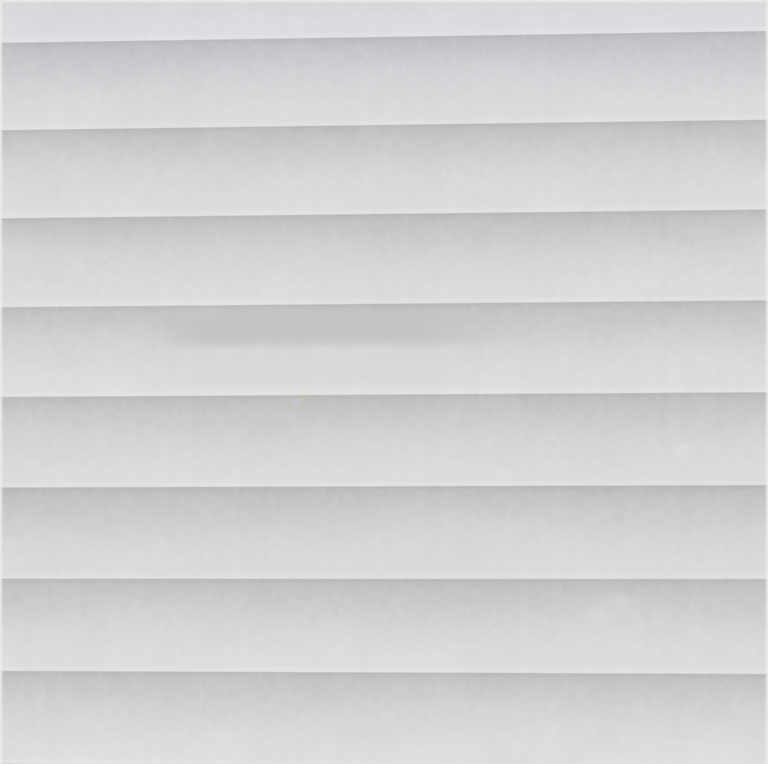
Reproduce this texture procedurally as a Shadertoy shader.

```glsl
// Pale overlapping horizontal slats, each shaded dark under the slat above and light at its lip.
// Slat edges follow a quadratic spacing that tilts across the canvas; inverting it gives
// the slat number and the position within the slat. Grain, a smear and spots add wear.

#define EDGE_LEFT   vec3(0.0574, 0.1138, 0.00052) // first edge, spacing, spacing growth
#define EDGE_RIGHT  vec3(0.0418, 0.1155, 0.00068)
#define SHADOW_GRAY 0.755
#define MIDDLE_GRAY 0.836
#define LIGHT_GRAY  0.862
#define LIP_GAIN    0.020
#define CREASE_DARK 0.035
#define EDGE_BLUR   0.0025
#define GRAIN       0.026
#define SMEAR_GRAY  0.767
#define RIM_WIDTH   0.0045

float hash(vec2 p) {
    vec3 q = fract(vec3(p.xyx) * 0.1031);
    q += dot(q, q.yzx + 33.33);
    return fract((q.x + q.y) * q.z);
}

float noise(vec2 p) {
    vec2 i = floor(p), f = fract(p);
    f = f * f * (3.0 - 2.0 * f);
    return mix(mix(hash(i), hash(i + vec2(1, 0)), f.x),
               mix(hash(i + vec2(0, 1)), hash(i + vec2(1, 1)), f.x), f.y);
}

// Continuous slat number at p, where y runs downward
float slatCoord(vec2 p) {
    vec3 e = mix(EDGE_LEFT, EDGE_RIGHT, p.x);
    return (sqrt(e.y * e.y + 4.0 * e.z * (p.y - e.x)) - e.y) / (2.0 * e.z);
}

// Gray across one slat: t = 0 under the edge above, t = 1 at the lower lip
float slatShade(float t, float bend) {
    float gray = mix(SHADOW_GRAY, MIDDLE_GRAY, smoothstep(-0.12, 0.58 + bend, t));
    gray = mix(gray, LIGHT_GRAY, smoothstep(0.4, 0.9, t));
    gray += LIP_GAIN * smoothstep(0.9, 0.98, t);
    return gray - CREASE_DARK * exp(-t * 22.0);
}

// Soft ellipse mask
float blob(vec2 p, vec2 center, vec2 radius) {
    vec2 d = (p - center) / radius;
    return exp(-dot(d, d));
}

void mainImage(out vec4 fragColor, in vec2 fragCoord) {
    vec2 uv = fragCoord / iResolution.xy;
    vec2 p = vec2(uv.x, 1.0 - uv.y);

    // Slat gradient, with a smooth step into the next slat
    float s = slatCoord(p);
    float id = floor(s), t = s - id;
    float blur = max(EDGE_BLUR, 1.5 / iResolution.y) / EDGE_LEFT.y;
    float bend = 0.16 * (noise(vec2(p.x * 5.0, id * 7.0 + 20.0)) - 0.5);
    float gray = mix(slatShade(t, bend), slatShade(0.0, bend),
                     smoothstep(1.0 - blur, 1.0, t));
    gray += 0.012 * (hash(vec2(id + 9.0, 4.0)) - 0.5);

    // Fine grain, broad mottling and faint upright streaks
    float grain = 0.55 * noise(p * 230.0) + 0.45 * noise(p * 110.0 + 31.0) - 0.5;
    float mottle = noise(p * vec2(14.0, 30.0) + 5.0) - 0.5;
    float streak = noise(vec2(p.x * 95.0, p.y * 6.0)) - 0.5;
    gray += GRAIN * grain * mix(1.2, 0.5, t) + 0.010 * mottle + 0.006 * streak;

    // Smooth smear in the shadow of the fourth slat
    float inSlat = step(abs(id - 3.0), 0.5);
    float smear = smoothstep(0.18, 0.27, p.x) * smoothstep(0.70, 0.52, p.x);
    smear *= smoothstep(0.05, 0.16, t) * smoothstep(0.52, 0.34, t) * inSlat;
    gray = mix(gray, SMEAR_GRAY, 0.9 * smear);
    float wipe = smoothstep(0.2, 0.3, p.x) * smoothstep(0.68, 0.5, p.x);
    wipe *= smoothstep(0.42, 0.52, t) * smoothstep(0.92, 0.82, t) * inSlat;
    gray = mix(gray, 0.847, 0.75 * wipe);

    // Pale spots: xy center, zw radius
    vec4 spots[3] = vec4[3](vec4(0.890, 0.588, 0.009, 0.010),
                           vec4(0.780, 0.803, 0.014, 0.011),
                           vec4(0.807, 0.787, 0.018, 0.010));
    for (int i = 0; i < 3; i++)
        gray += 0.026 * blob(p, spots[i].xy, spots[i].zw);

    // Cool tint above, warm below, and a small tinted chip on one lip
    vec3 tint = mix(vec3(-0.004, -0.002, 0.009), vec3(0.001, 0.001, -0.004),
                    smoothstep(0.05, 0.5, p.y));
    vec3 color = vec3(gray) + tint;
    color += vec3(0.01, 0.04, 0.08) * blob(p, vec2(0.386, 0.525), vec2(0.006, 0.004));
    color += vec3(0.05, 0.03, -0.03) * blob(p, vec2(0.393, 0.521), vec2(0.005, 0.003));

    // Pale rim on the sides and top
    float border = min(min(p.x, 1.0 - p.x), p.y);
    color = mix(color, vec3(0.93), 0.75 * smoothstep(RIM_WIDTH, 0.3 * RIM_WIDTH, border));
    fragColor = vec4(clamp(color, 0.0, 1.0), 1.0);
}
```
